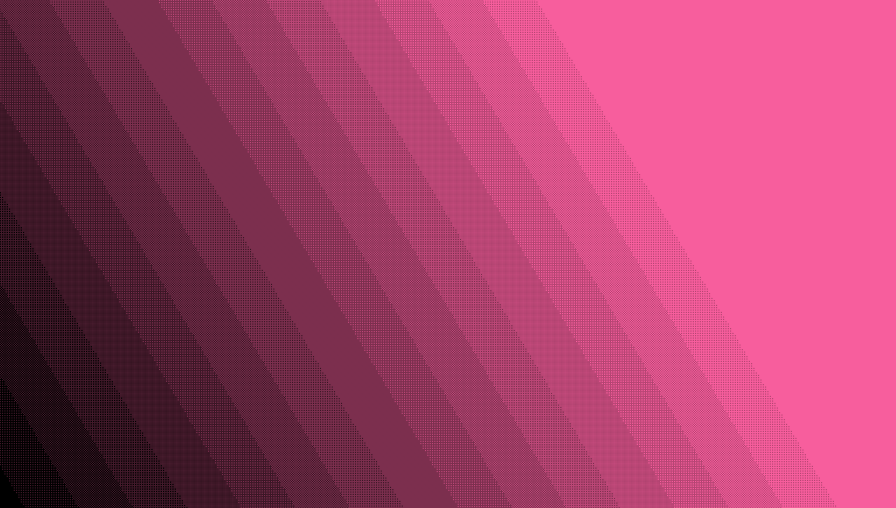
Write a WebGL 1 fragment shader that draws this background.

```glsl
precision highp float;

uniform vec2 u_resolution;

const vec3 BLACK = vec3(0.0);
const vec3 PINK = vec3(0.97, 0.367, 0.614);
const float CELLS_ACROSS = 1536.0;
const float SLANT = 0.592;
const float RAMP_START = -0.3685;
const float RAMP_LENGTH = 0.9674;
const float LEVELS = 16.0;

// 2x2 ordered thresholds: 0, 1/2 over 3/4, 1/4
float bayer2(vec2 cell) {
  vec2 c = mod(floor(cell), 2.0);
  return fract(c.x * 0.5 + c.y * 0.75);
}

// 4x4 thresholds built from two nested 2x2 grids
float bayer4(vec2 cell) {
  return bayer2(cell) + 0.25 * bayer2(cell * 0.5);
}

// Slanted linear ramp, rising to the right; p starts at the top left
float slantedRamp(vec2 p, float slant, float start, float extent) {
  return (p.x - slant * p.y - start) / extent;
}

// 1 where the cell of the dithered ramp is lit, 0 where it is dark
float ditheredCell(vec2 cell, float cellsAcross) {
  vec2 center = (cell + 0.5) / cellsAcross;
  float level = slantedRamp(center, SLANT, RAMP_START, RAMP_LENGTH);
  return step(bayer4(cell) + 1.0 / LEVELS, level);
}

// Tent-weighted mean of the cells within radius of p, both in cells
float smoothDither(vec2 p, float radius, float cellsAcross) {
  vec2 base = floor(p);
  float lit = 0.0;
  float total = 0.0;
  for (int j = -3; j <= 3; j++) {
    for (int i = -3; i <= 3; i++) {
      vec2 cell = base + vec2(float(i), float(j));
      vec2 tent = max(radius - abs(cell + 0.5 - p), 0.0);
      float weight = tent.x * tent.y;
      lit += weight * ditheredCell(cell, cellsAcross);
      total += weight;
    }
  }
  return lit / total;
}

void main() {
  vec2 fromTop = vec2(gl_FragCoord.x, u_resolution.y - gl_FragCoord.y);
  float cellsPerPixel = CELLS_ACROSS / u_resolution.x;

  // The filter spans one pixel each way, and never less than one cell
  float radius = max(cellsPerPixel, 1.0);
  float coverage = smoothDither(fromTop * cellsPerPixel, radius, CELLS_ACROSS);

  gl_FragColor = vec4(mix(BLACK, PINK, coverage), 1.0);
}
```
